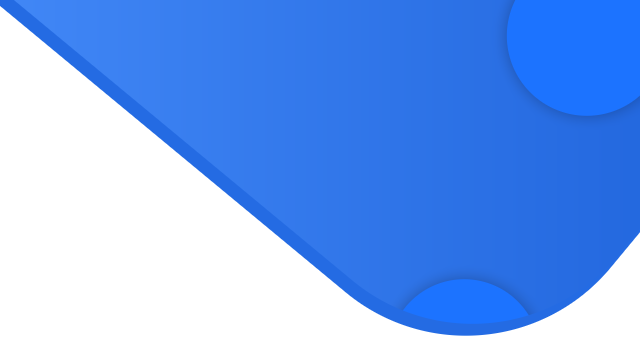
This background is drawn by a Shadertoy shader. Its source:

```glsl
// Draws a blue rounded wedge with a darker rim and two shadowed discs on white.

const vec3 WHITE       = vec3(1.0);
const vec3 RIM_BLUE    = vec3(0.14, 0.42, 0.89);
const vec3 LEFT_BLUE   = vec3(0.255, 0.53, 0.965);
const vec3 RIGHT_BLUE  = vec3(0.14, 0.41, 0.875);
const vec3 DISC_BLUE   = vec3(0.11, 0.45, 1.0);

const float SHADOW_WIDTH    = 0.045;
const float SHADOW_STRENGTH = 0.13;

// Signed distance to an endless quadrant with a rounded corner;
// leftNormal is the outward unit normal of its left side.
float roundedWedge(vec2 p, vec2 center, vec2 leftNormal, float radius) {
    vec2 rightNormal = vec2(-leftNormal.y, leftNormal.x);
    vec2 q = vec2(dot(p - center, leftNormal), dot(p - center, rightNormal));
    return length(max(q, 0.0)) + min(max(q.x, q.y), 0.0) - radius;
}

float disc(vec2 p, vec2 center, float radius) {
    return length(p - center) - radius;
}

// Antialiased inside mask of a signed distance
float cover(float dist, float pixel) {
    return clamp(0.5 - dist / pixel, 0.0, 1.0);
}

// Lays a disc and its soft shadow over a base colour
vec3 addDisc(vec3 base, float dist, float pixel) {
    float fade = 1.0 - clamp(dist / SHADOW_WIDTH, 0.0, 1.0);
    vec3 shaded = base * (1.0 - SHADOW_STRENGTH * fade * fade);
    return mix(shaded, DISC_BLUE, cover(dist, pixel));
}

void mainImage(out vec4 fragColor, in vec2 fragCoord) {
    // One unit is the canvas height
    float pixel = 1.0 / iResolution.y;
    vec2 p = fragCoord * pixel;
    float across = fragCoord.x / iResolution.x;

    // Outer wedge, and the same wedge shifted to leave a rim
    vec2 corner = vec2(1.294, 0.590);
    vec2 leftNormal = normalize(vec2(-0.638, -0.770));
    vec2 rimShift = vec2(0.0185, 0.033);
    float outer = roundedWedge(p, corner, leftNormal, 0.5225);
    float inner = roundedWedge(p, corner + rimShift, leftNormal, 0.5225);

    // Panel gradient with its two discs
    vec3 panel = mix(LEFT_BLUE, RIGHT_BLUE, across);
    panel = addDisc(panel, disc(p, vec2(1.630, 0.9005), 0.2222), pixel);
    panel = addDisc(panel, disc(p, vec2(1.2894, 0.0139), 0.2106), pixel);

    // Stack the layers
    vec3 color = mix(WHITE, RIM_BLUE, cover(outer, pixel));
    color = mix(color, panel, cover(max(inner, outer), pixel));
    fragColor = vec4(color, 1.0);
}
```
